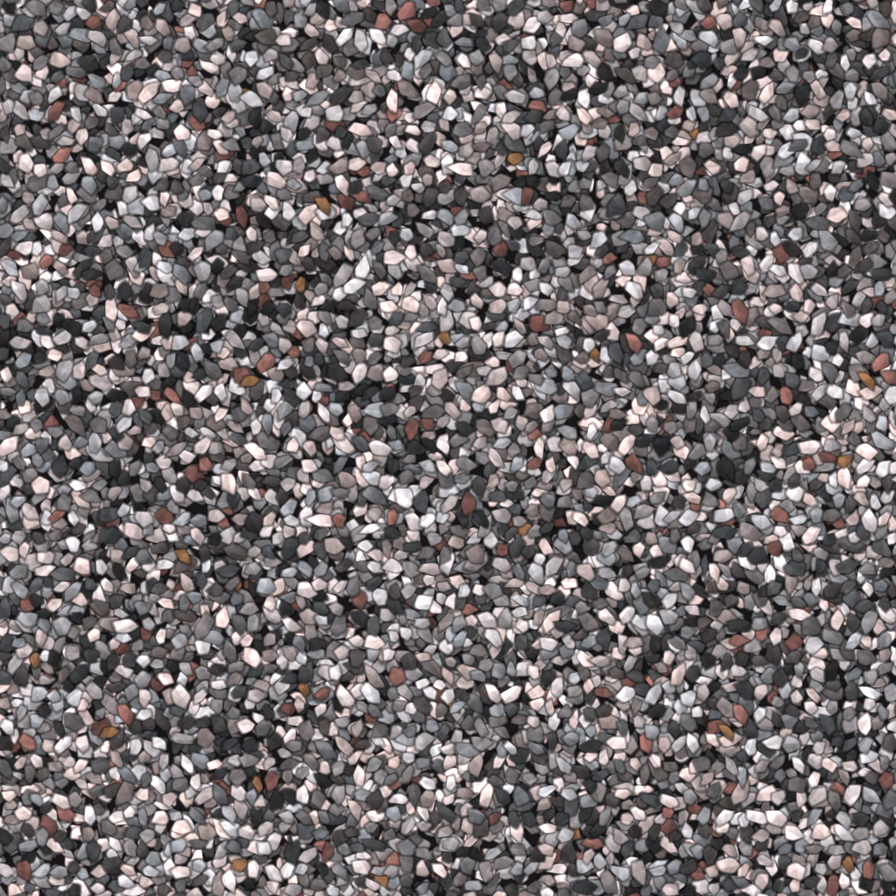
Reproduce this texture procedurally as a WebGL 1 fragment shader.

```glsl
precision highp float;

uniform vec2 u_resolution;

const float CELLS = 51.0;          // grain cells across the canvas
const int LAYERS = 4;              // piles of grains, bottom to top
const int SIDES = 5;               // flat sides per grain
const float PRESENCE = 0.94;       // chance that a cell holds a grain
const float MIN_RADIUS = 0.35;     // in cells
const float RADIUS_RANGE = 0.18;
const float MAX_STRETCH = 1.9;
const float CORNER_POWER = 7.0;    // higher is more angular
const float EDGE_SOFTNESS = 0.0019; // in canvas units
const float SHADOW_REACH = 0.16;   // in cells
const float SHADOW_DEPTH = 0.44;
const float RED_SHARE = 0.03;
const float OCHRE_SHARE = 0.004;
const float DARKEST = 0.17;
const float LIGHTEST = 0.99;
const vec2 LIGHT_DIR = vec2(-0.5, 0.866);
const vec3 GAP_COLOR = vec3(0.10, 0.09, 0.097);
const vec3 COOL_TINT = vec3(0.94, 0.99, 1.05);
const vec3 WARM_TINT = vec3(1.09, 0.975, 0.96);
const vec3 RED_STONE = vec3(0.52, 0.36, 0.34);
const vec3 OCHRE_STONE = vec3(0.58, 0.42, 0.30);
const float TAU = 6.2831853;

float hash(vec2 p) {
  return fract(sin(dot(p, vec2(127.1, 311.7))) * 43758.5453);
}

float valueNoise(vec2 p) {
  vec2 cell = floor(p);
  vec2 f = fract(p);
  f = f * f * (3.0 - 2.0 * f);
  float low = mix(hash(cell), hash(cell + vec2(1.0, 0.0)), f.x);
  float high = mix(hash(cell + vec2(0.0, 1.0)), hash(cell + vec2(1.0, 1.0)), f.x);
  return mix(low, high, f.y);
}

vec2 direction(float angle) {
  return vec2(cos(angle), sin(angle));
}

// Convex polygon with rounded corners: 1.0 on the outline
float stoneShape(vec2 p, vec2 seed) {
  float sum = 0.0;
  for (int i = 0; i < SIDES; i++) {
    float k = float(i);
    float jitter = hash(seed + 3.7 * k + 1.3) - 0.5;
    float reach = mix(0.78, 1.14, hash(seed + 5.1 * k + 2.9));
    float side = dot(p, direction((k + 0.55 * jitter) * TAU / float(SIDES))) / reach;
    sum += pow(max(side, 0.0001), CORNER_POWER);
  }
  return pow(sum, 1.0 / CORNER_POWER);
}

vec3 stoneColor(vec2 seed, float patchTone) {
  float tone = clamp(hash(seed + 11.3) + patchTone, 0.0, 1.0);
  float warmth = clamp(0.85 * hash(seed + 17.9) + 0.4 * tone - 0.04, 0.0, 1.0);
  vec3 color = mix(DARKEST, LIGHTEST, tone) * mix(COOL_TINT, WARM_TINT, warmth);
  float kind = hash(seed + 23.1);
  color = mix(color, RED_STONE * (0.7 + 0.6 * tone), step(kind, RED_SHARE));
  return mix(color, OCHRE_STONE, step(1.0 - OCHRE_SHARE, kind));
}

// Lays one grain with its contact shadow over the colour below
vec3 layStone(vec3 below, vec2 offset, vec2 seed, float patchTone, float mottle, float soft) {
  float radius = MIN_RADIUS + RADIUS_RANGE * pow(hash(seed + 31.7), 2.0);
  float stretch = sqrt(mix(1.0, MAX_STRETCH, hash(seed + 37.3)));
  vec2 axis = direction(TAU * hash(seed + 41.9));
  vec2 local = vec2(dot(offset, axis), dot(offset, vec2(-axis.y, axis.x)));
  local *= vec2(1.0 / stretch, stretch) / radius;

  float d = (stoneShape(local, seed) - 1.0) * radius;
  float shadow = 1.0 - smoothstep(0.0, SHADOW_REACH, d);
  below *= 1.0 - SHADOW_DEPTH * shadow;

  // Two facets, a slope towards the light and a darker rim
  float crease = dot(local, direction(TAU * hash(seed + 47.1))) + hash(seed + 53.3) - 0.5;
  float facet = mix(0.90, 1.05, smoothstep(-0.2, 0.2, crease));
  float slope = 1.0 + 0.28 * dot(offset, LIGHT_DIR);
  float rim = mix(0.80, 1.0, smoothstep(0.0, 0.11, -d));
  vec3 stone = stoneColor(seed, patchTone) * facet * slope * rim * mottle;
  return mix(below, stone, 1.0 - smoothstep(-soft, soft, d));
}

void main() {
  vec2 uv = gl_FragCoord.xy / u_resolution.y;
  float soft = max(EDGE_SOFTNESS, 0.75 / u_resolution.y) * CELLS;
  float mottle = 0.84 + 0.20 * valueNoise(uv * 150.0) + 0.13 * valueNoise(uv * 290.0 + 9.0);
  vec3 color = GAP_COLOR;

  for (int layer = 0; layer < LAYERS; layer++) {
    float level = float(layer);
    vec2 p = uv * CELLS + level * vec2(13.37, 7.61);
    vec2 base = floor(p);
    for (int y = -1; y <= 1; y++) {
      for (int x = -1; x <= 1; x++) {
        vec2 cell = base + vec2(float(x), float(y));
        vec2 seed = cell + level * vec2(71.3, 113.9);
        vec2 jitter = vec2(hash(seed + 61.7), hash(seed + 67.9)) - 0.5;
        vec2 offset = p - cell - 0.5 - 0.75 * jitter;
        if (hash(seed + 73.1) > PRESENCE || dot(offset, offset) > 1.25) continue;
        float patchTone = 0.22 * (valueNoise(cell * 0.16 + 5.0) - 0.5);
        color = layStone(color, offset, seed, patchTone, mottle, soft);
      }
    }
  }
  gl_FragColor = vec4(clamp(color, 0.0, 1.0), 1.0);
}
```
